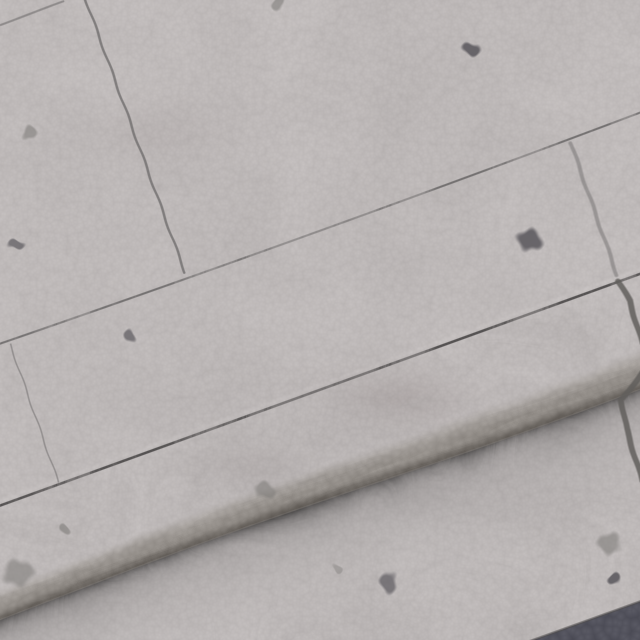
This texture is drawn by a WebGL 1 fragment shader. Its source:

```glsl
precision highp float;
// Pale stone paving seen at a slant: slabs split by thin joints, a rounded
// step with a shaded front, and dark blots. Lines are distance fields;
// mottling is layered warped sines and the fine grain is cellular noise.
uniform vec2 u_resolution;

vec2 hash2(vec2 p) {
  vec2 k = vec2(dot(p, vec2(127.1, 311.7)), dot(p, vec2(269.5, 183.3)));
  return fract(sin(k) * 43758.5);
}

// Distance to the nearest scattered feature point.
float cellular(vec2 p) {
  vec2 cell = floor(p), f = fract(p);
  float nearest = 2.0;
  for (int j = -1; j <= 1; j++) {
    for (int i = -1; i <= 1; i++) {
      vec2 g = vec2(float(i), float(j));
      nearest = min(nearest, length(g + hash2(cell + g) - f));
    }
  }
  return nearest;
}

// Layered sines, rotated and warped at each octave; about -1 to 1.
float mottle(vec2 p) {
  float sum = 0.0, amp = 0.5;
  for (int i = 0; i < 6; i++) {
    p = mat2(0.8, -0.6, 0.6, 0.8) * p * 1.75 + vec2(1.3, 0.7);
    p += 0.7 * sin(p.yx * 1.3);
    sum += amp * sin(p.x) * cos(0.8 * p.y);
    amp *= 0.72;
  }
  return sum;
}

float segment(vec2 p, vec2 a, vec2 b) {
  vec2 ab = b - a;
  return length(p - a - ab * clamp(dot(p - a, ab) / dot(ab, ab), 0.0, 1.0));
}

float stroke(float d, float halfWidth, float blur) {
  return 1.0 - smoothstep(halfWidth - blur, halfWidth + blur, abs(d));
}

float blot(vec2 p, vec2 centre, vec2 radius) {
  return 1.0 - smoothstep(0.65, 1.2, length((p - centre) / radius));
}

float haze(vec2 p, vec2 centre, vec2 radius) {
  vec2 q = (p - centre) / radius;
  return exp(-dot(q, q));
}

vec3 stain(vec3 col, vec3 tint, float amount) {
  return mix(col, tint, clamp(amount, 0.0, 1.0));
}

void main() {
  vec2 p = gl_FragCoord.xy / u_resolution;
  float px = 1.0 / u_resolution.y;
  float blur = max(0.0013, px * 0.8);
  vec3 dark = vec3(0.31, 0.30, 0.30);
  vec3 grey = vec3(0.44, 0.43, 0.43);

  float cloud = mottle(p * 3.0);
  float patchy = mottle(p * 11.0 + 4.0);
  float grain = cellular(p * 85.0) - 0.5;
  float fine = cellular(p * 190.0) - 0.5;

  // Heights above the two long joints and above the foot of the step.
  float upper = p.y - (0.463 + 0.345 * p.x + 0.016 * p.x * p.x);
  float lower = p.y - (0.210 + 0.362 * p.x);
  float foot = p.y - (0.034 + 0.36 * p.x) - 0.004 * sin(p.x * 6.3 - 0.6);
  float tread = 1.0 - smoothstep(-0.004, 0.004, lower);

  // Stone surface, more weathered on the step.
  vec3 col = vec3(0.738, 0.719, 0.717);
  col += 0.014 * cloud + 0.012 * patchy * (1.0 + tread);
  col -= 0.028 * grain + 0.022 * fine;
  float weather = haze(p, vec2(0.62, 0.375), vec2(0.10, 0.045))
    + 0.6 * haze(p, vec2(0.40, 0.27), vec2(0.07, 0.03))
    + 0.5 * haze(p, vec2(0.26, 0.80), vec2(0.10, 0.05));
  col -= vec3(0.06, 0.065, 0.065) * weather * (0.8 + 0.6 * patchy);

  // Rounded step front, then the soft shadow at its foot.
  float rise = 0.042 + 0.013 * p.x + 0.003 * patchy;
  float t = clamp(foot / rise, 0.0, 1.0);
  float streak = mottle(vec2(p.x * 9.0, foot * 70.0));
  vec3 front = mix(vec3(0.40, 0.38, 0.36), vec3(0.57, 0.55, 0.53), smoothstep(0.0, 0.4, t));
  front = mix(front, vec3(0.66, 0.64, 0.625), smoothstep(0.4, 1.0, t));
  front += 0.025 * streak - 0.05 * grain;
  float onFront = smoothstep(-0.003, 0.002, foot) * (1.0 - smoothstep(0.75, 1.2, foot / rise));
  float depth = max(-foot, 0.0);
  float below = 1.0 - smoothstep(-0.002, 0.003, foot);
  float shadow = 0.33 * exp(-depth / 0.013) + 0.17 * exp(-depth / 0.055) * (1.0 + 0.7 * patchy);
  col *= 1.0 - below * shadow;
  col = mix(col, front, onFront);

  // Long joints: broken, dark cores with a faint light lip.
  float worn = smoothstep(-0.5, 0.5, mottle(vec2(p.x * 16.0, 2.0)));
  col += 0.02 * stroke(lower - 0.007, 0.003, 0.003);
  col = stain(col, grey, stroke(upper, 0.0017, blur) * mix(0.55, 0.95, worn));
  col = stain(col, dark, stroke(lower, 0.0021, blur) * mix(0.6, 0.95, worn));

  // Cross joints between slabs.
  float wobble = 0.0012 * sin(p.y * 90.0);
  vec2 q = p + vec2(wobble, 0.0);
  col = stain(col, grey, 0.8 * stroke(segment(q, vec2(0.134, 1.0), vec2(0.289, 0.574)), 0.0019, blur));
  col = stain(col, grey, 0.5 * stroke(segment(q, vec2(0.892, 0.776), vec2(0.964, 0.570)), 0.003, 0.002));
  col = stain(col, grey, 0.55 * stroke(segment(q, vec2(0.016, 0.462), vec2(0.091, 0.247)), 0.0012, blur));
  col = stain(col, grey, 0.6 * stroke(segment(q, vec2(0.0, 0.961), vec2(0.10, 0.998)), 0.0016, blur));
  float gap = min(segment(q, vec2(0.966, 0.56), vec2(0.984, 0.53)), segment(q, vec2(0.984, 0.53), vec2(1.003, 0.465)));
  gap = min(gap, segment(q, vec2(1.003, 0.417), vec2(0.971, 0.375)));
  gap = min(gap, segment(q, vec2(0.971, 0.375), vec2(0.979, 0.33)));
  gap = min(gap, segment(q, vec2(0.979, 0.33), vec2(1.003, 0.25)));
  col = stain(col, vec3(0.38, 0.37, 0.36), 0.85 * stroke(gap, 0.0045, 0.002));

  // Ragged blots: dark ones, then faded ones.
  vec2 r = p + 0.0025 * vec2(sin(p.y * 210.0 + 1.0), sin(p.x * 240.0));
  float strong = blot(r, vec2(0.737, 0.923), vec2(0.015, 0.010)) + blot(r, vec2(0.828, 0.625), vec2(0.020, 0.017))
    + 0.8 * blot(r, vec2(0.607, 0.090), vec2(0.013, 0.017)) + blot(r, vec2(0.961, 0.095), vec2(0.010, 0.009))
    + 0.8 * blot(r, vec2(0.202, 0.474), vec2(0.009, 0.010)) + 0.8 * blot(r, vec2(0.023, 0.618), vec2(0.014, 0.007));
  float faded = blot(r, vec2(0.435, 0.994), vec2(0.009, 0.012)) + blot(r, vec2(0.046, 0.792), vec2(0.011))
    + blot(r, vec2(0.414, 0.234), vec2(0.017, 0.013)) + blot(r, vec2(0.100, 0.172), vec2(0.008))
    + blot(r, vec2(0.029, 0.105), vec2(0.025, 0.021)) + blot(r, vec2(0.952, 0.151), vec2(0.018, 0.017))
    + 0.7 * blot(r, vec2(0.527, 0.112), vec2(0.007));
  col = stain(col, vec3(0.36, 0.35, 0.37), 0.88 * strong);
  col = stain(col, vec3(0.50, 0.49, 0.48), 0.6 * faded);

  // Dark ground beyond the lower right edge.
  float edge = p.y - 0.36 * (p.x - 0.833);
  col = mix(vec3(0.32, 0.32, 0.36) - 0.06 * grain, col, smoothstep(-blur, blur, edge));
  col = stain(col, dark, 0.6 * stroke(edge, 0.002, blur) * step(0.82, p.x));

  gl_FragColor = vec4(col, 1.0);
}
```
